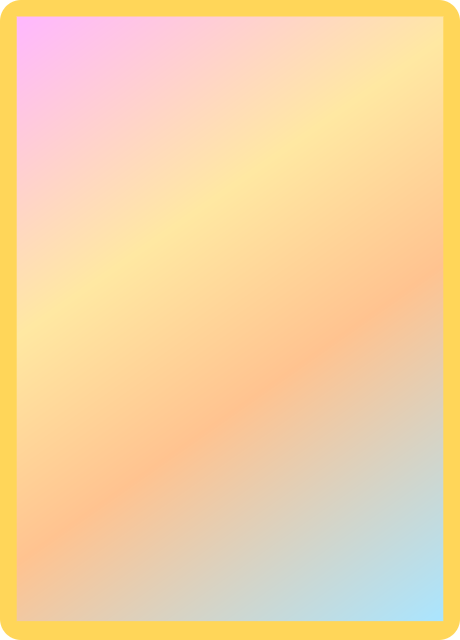
This background is drawn by a WebGL 2 fragment shader. Its source:

```glsl
#version 300 es
precision highp float;

uniform vec2 u_resolution;
out vec4 fragColor;

// Signed distance to a box with rounded corners
float roundedBox(vec2 p, vec2 halfSize, float radius) {
    vec2 q = abs(p) - halfSize + radius;
    return length(max(q, 0.0)) + min(max(q.x, q.y), 0.0) - radius;
}

float coverage(float dist, float pixel) {
    return clamp(0.5 - dist / pixel, 0.0, 1.0);
}

// Four pastel stops from the upper left to the lower right
vec3 pastelRamp(float t) {
    vec3 pink = vec3(1.0, 0.72, 1.0);
    vec3 lemon = vec3(1.0, 0.91, 0.635);
    vec3 peach = vec3(1.0, 0.765, 0.565);
    vec3 sky = vec3(0.665, 0.898, 1.0);
    vec3 color = mix(pink, lemon, clamp(t / 0.355, 0.0, 1.0));
    color = mix(color, peach, clamp((t - 0.355) / 0.25, 0.0, 1.0));
    return mix(color, sky, clamp((t - 0.605) / 0.395, 0.0, 1.0));
}

void main() {
    // Canvas height is one unit
    float pixel = 1.0 / u_resolution.y;
    vec2 p = gl_FragCoord.xy * pixel;
    vec2 size = vec2(u_resolution.x * pixel, 1.0);

    // Panel inside the frame, slightly deeper at the bottom
    vec2 low = vec2(0.0261, 0.0295);
    vec2 high = size - vec2(0.0261, 0.0258);
    vec2 extent = high - low;

    // Slanted gradient spanning the panel corner to corner
    float angle = radians(145.0);
    vec2 slope = vec2(sin(angle), cos(angle));
    float span = dot(abs(slope), extent);
    float t = dot(p - vec2(low.x, high.y), slope) / span;

    // Panel over rounded frame over white
    float card = roundedBox(p - 0.5 * size, 0.5 * size, 0.033);
    float panel = roundedBox(p - 0.5 * (low + high), 0.5 * extent, 0.0);
    vec3 color = mix(vec3(1.0), vec3(1.0, 0.84, 0.35), coverage(card, pixel));
    color = mix(color, pastelRamp(t), coverage(panel, pixel));
    fragColor = vec4(color, 1.0);
}
```
